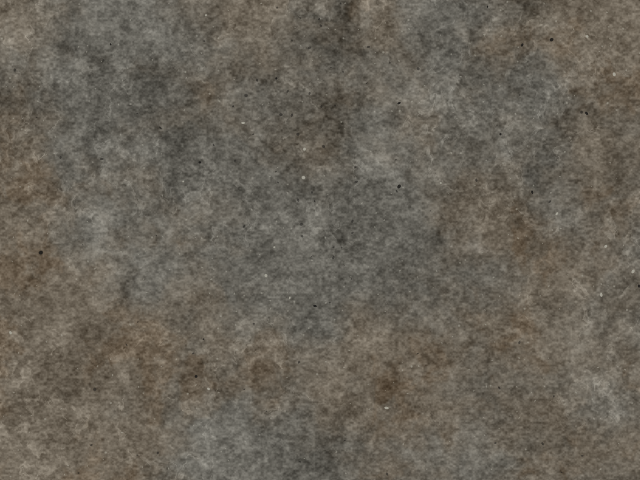
Give the GLSL for this texture, as a Shadertoy shader.

```glsl
#define GREY_STONE vec3(0.394, 0.384, 0.355)
#define BROWN_STONE vec3(0.416, 0.382, 0.332)
#define PALE_SPECK vec3(0.66, 0.65, 0.60)
#define DARK_PIT vec3(0.10, 0.095, 0.09)
#define CLOUD_CONTRAST 0.14
#define MOTTLE_CONTRAST 0.17
#define STREAK_CONTRAST 0.16
#define CRUMB_CONTRAST 0.16
#define GRAIN_CONTRAST 0.115
#define VEIN_STRENGTH 0.065
#define STAIN_STRENGTH 0.065

float hash(vec2 p) {
    vec3 q = fract(p.xyx * 0.1031);
    q += dot(q, q.yzx + 33.33);
    return fract((q.x + q.y) * q.z);
}

float noise(vec2 p) {
    vec2 cell = floor(p), f = fract(p);
    f = f * f * (3.0 - 2.0 * f);
    float low = mix(hash(cell), hash(cell + vec2(1, 0)), f.x);
    float high = mix(hash(cell + vec2(0, 1)), hash(cell + vec2(1, 1)), f.x);
    return mix(low, high, f.y);
}

// Layered noise, normalised to 0..1
float fbm(vec2 p, int octaves) {
    float sum = 0.0, total = 0.0, amplitude = 0.5;
    for (int i = 0; i < octaves; i++) {
        sum += amplitude * noise(p);
        total += amplitude;
        p = p * 2.03 + 17.3;
        amplitude *= 0.6;
    }
    return sum / total;
}

// Bell-shaped falloff around zero
float bell(float x, float width) {
    float t = x / width;
    return exp(-t * t);
}

// Cellular dots: one slightly stretched grain in a share of the cells
float specks(vec2 p, float cells, float share, float radius, float seed) {
    vec2 id = floor(p * cells) + seed;
    vec2 centre = 0.2 + 0.6 * vec2(hash(id + 3.1), hash(id + 7.7));
    vec2 d = (fract(p * cells) - centre) / cells;
    float angle = 6.2832 * hash(id + 5.3);
    d = mat2(cos(angle), sin(angle), -sin(angle), cos(angle)) * d;
    d.y *= 1.0 + 0.8 * hash(id + 9.2);
    float size = radius * (0.4 + 0.7 * hash(id + 12.4));
    float edge = 0.75 / iResolution.y;
    float cover = 1.0 - smoothstep(size - edge, size + edge, length(d));
    return cover * step(hash(id), share);
}

void mainImage(out vec4 fragColor, in vec2 fragCoord) {
    vec2 p = fragCoord / iResolution.y;
    vec2 warp = vec2(fbm(p * 16.0 + 4.0, 5), fbm(p * 16.0 + 31.0, 5)) - 0.5;
    vec2 q = p + 0.07 * warp;
    float upper = smoothstep(0.35, 0.65, p.y + warp.y * 0.4);
    float column = p.x - 0.705 + 0.10 * warp.x;

    // Brown sides around a greyer middle, with small rusty blotches
    float sideBias = 0.35 * (abs(p.x - 0.62) - 0.32) - 0.10 * (p.y - 0.5);
    float brown = smoothstep(0.30, 0.70, fbm(q * 4.0 + 11.0, 5) + sideBias);
    float rust = smoothstep(0.52, 0.72, fbm(q * 11.0 + 53.0, 5)) * brown;

    // Broad clouds, mottling and vertical weathering
    float tone = CLOUD_CONTRAST * (fbm(q * 4.0 + 2.0, 4) - 0.5);
    tone += MOTTLE_CONTRAST * (fbm(q * 20.0 + 23.0, 5) - 0.5);
    float streak = fbm(q * vec2(30.0, 9.0) + 41.0, 5) - 0.5;
    tone += STREAK_CONTRAST * streak * (0.3 + 0.7 * upper);

    // Crumbly surface and fine grain
    tone += CRUMB_CONTRAST * (fbm(p * vec2(62.0, 74.0) + 29.0, 3) - 0.5);
    tone += GRAIN_CONTRAST * (noise(p * vec2(150.0, 210.0)) - 0.5);
    tone += 0.6 * GRAIN_CONTRAST * (noise(p * 310.0 + 9.0) - 0.5);

    // Broken pale mineral veins
    float contour = abs(fbm(q * vec2(13.0, 9.0) + 71.0, 5) - 0.5);
    float vein = 1.0 - smoothstep(0.0, 0.055, contour);
    float veinArea = smoothstep(0.40, 0.62, fbm(p * 5.0 + 83.0, 3));
    float crumble = smoothstep(0.30, 0.65, fbm(p * 55.0, 3));
    tone += VEIN_STRENGTH * (vein * veinArea * (0.3 + crumble) - 0.12);

    // Damp vertical stain, narrow core within a broad shade
    float damp = bell(column, 0.025) * (0.25 + 0.75 * upper);
    damp *= smoothstep(0.30, 0.65, fbm(p * vec2(30.0, 11.0) + 97.0, 4));
    float shade = bell(column + 0.03, 0.13);
    tone -= STAIN_STRENGTH * (damp + 0.30 * shade) - 0.008;

    vec3 color = mix(GREY_STONE, BROWN_STONE, brown);
    color += tone * vec3(1.0, 0.99, 0.95);
    color -= rust * vec3(0.012, 0.027, 0.038);

    // Chalky scuff
    vec2 scuff = (q - vec2(0.985, 0.475)) / vec2(0.040, 0.019);
    float chalk = 1.0 - smoothstep(0.4, 1.1, length(scuff));
    color += 0.10 * chalk * (0.4 + crumble);

    // Pale grains and dark pits, thicker in the upper half
    float gather = 0.35 + 0.65 * upper;
    float dust = specks(p, 58.0, 0.10, 0.0021, 13.0);
    float chips = specks(p, 17.0, 0.08 * gather, 0.0042, 37.0);
    float pits = specks(p, 16.0, 0.09 * gather, 0.0040, 61.0);
    float pores = specks(p, 44.0, 0.02 + 0.12 * shade * upper, 0.0034, 89.0);
    color = mix(color, PALE_SPECK, max(0.5 * dust, 0.9 * chips));
    color = mix(color, DARK_PIT, max(0.85 * pits, 0.5 * pores));

    fragColor = vec4(clamp(color, 0.0, 1.0), 1.0);
}
```
